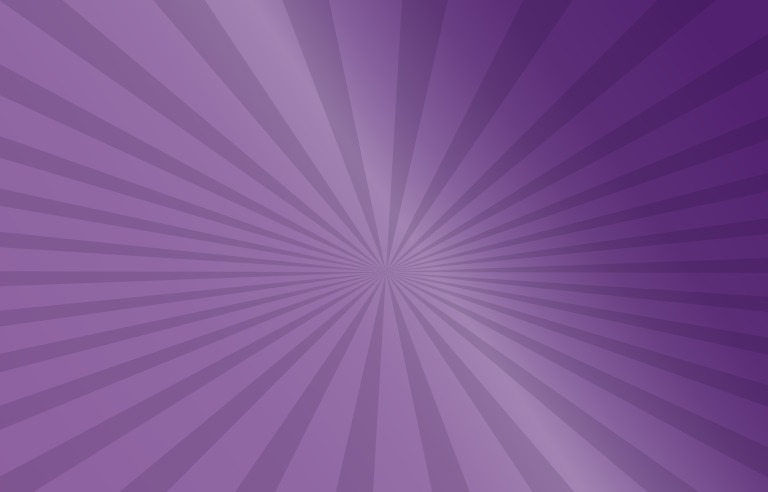
Write a Shadertoy shader that draws this background.

```glsl
// A violet sunburst: evenly spaced wedges, squashed vertically, darken a
// diagonal gradient that runs from lilac through a pale gleam to deep purple.
// Lengths are in canvas heights; the gradient is a chain of linear blends.

const float TAU = 6.2831853;

// Sunburst
const vec2  BURST_CENTER = vec2(0.5026, 0.447);  // fraction of the canvas
const float RAY_COUNT    = 30.0;
const float RAY_DUTY     = 0.385;                // dark part of each period
const float RAY_TILT     = 0.036;                // radians
const float RAY_SQUASH   = 2.08;                 // narrows the level rays
const vec3  RAY_TINT     = vec3(0.895, 0.88, 0.905);

// Diagonal gradient
const vec2 GLEAM_OFFSET = vec2(0.0, 0.146);      // from the burst center
const vec2 GLEAM_NORMAL = vec2(0.828, 0.560);    // points to the dark corner
const vec3 ORCHID = vec3(0.555, 0.375, 0.625);
const vec3 LILAC  = vec3(0.565, 0.405, 0.640);
const vec3 MAUVE  = vec3(0.590, 0.440, 0.660);
const vec3 GLEAM  = vec3(0.635, 0.515, 0.700);
const vec3 VIOLET = vec3(0.520, 0.370, 0.610);
const vec3 PLUM   = vec3(0.415, 0.245, 0.515);
const vec3 GRAPE  = vec3(0.360, 0.180, 0.470);
const vec3 DEEP   = vec3(0.320, 0.130, 0.440);

// Linear ramp from 0 at a to 1 at b
float ramp(float a, float b, float x) {
    return clamp((x - a) / (b - a), 0.0, 1.0);
}

// Gradient colour at signed distance d from the gleam line
vec3 diagonalGradient(float d) {
    vec3 color = mix(ORCHID, LILAC, ramp(-1.00, -0.45, d));
    color = mix(color, MAUVE,  ramp(-0.45, -0.19, d));
    color = mix(color, GLEAM,  ramp(-0.19,  0.00, d));
    color = mix(color, VIOLET, ramp( 0.00,  0.14, d));
    color = mix(color, PLUM,   ramp( 0.14,  0.30, d));
    color = mix(color, GRAPE,  ramp( 0.30,  0.43, d));
    return mix(color, DEEP,    ramp( 0.43,  0.75, d));
}

// Coverage of the dark wedges, smoothed over one pixel
float rayMask(vec2 p, float pixel) {
    vec2 q = vec2(p.x, p.y * RAY_SQUASH);
    float r2 = max(dot(q, q), 1e-7);
    float perRadian = RAY_COUNT / TAU;
    float phase = (atan(q.y, q.x + 1e-6) - RAY_TILT) * perRadian;
    float fromAxis = abs(fract(phase + 0.5) - 0.5);

    // Phase change across a pixel, from the gradient of the squashed angle
    float slope = length(vec2(q.y, RAY_SQUASH * q.x)) / r2;
    float blur = max(0.7 * pixel * perRadian * slope, 1e-5);
    return smoothstep(-blur, blur, 0.5 * RAY_DUTY - fromAxis);
}

void mainImage(out vec4 fragColor, in vec2 fragCoord) {
    float pixel = 1.0 / iResolution.y;
    vec2 p = (fragCoord - BURST_CENTER * iResolution.xy) * pixel;

    // Gradient first, wedges multiplied on top
    vec3 color = diagonalGradient(dot(p - GLEAM_OFFSET, GLEAM_NORMAL));
    color *= mix(vec3(1.0), RAY_TINT, rayMask(p, pixel));

    fragColor = vec4(color, 1.0);
}
```
